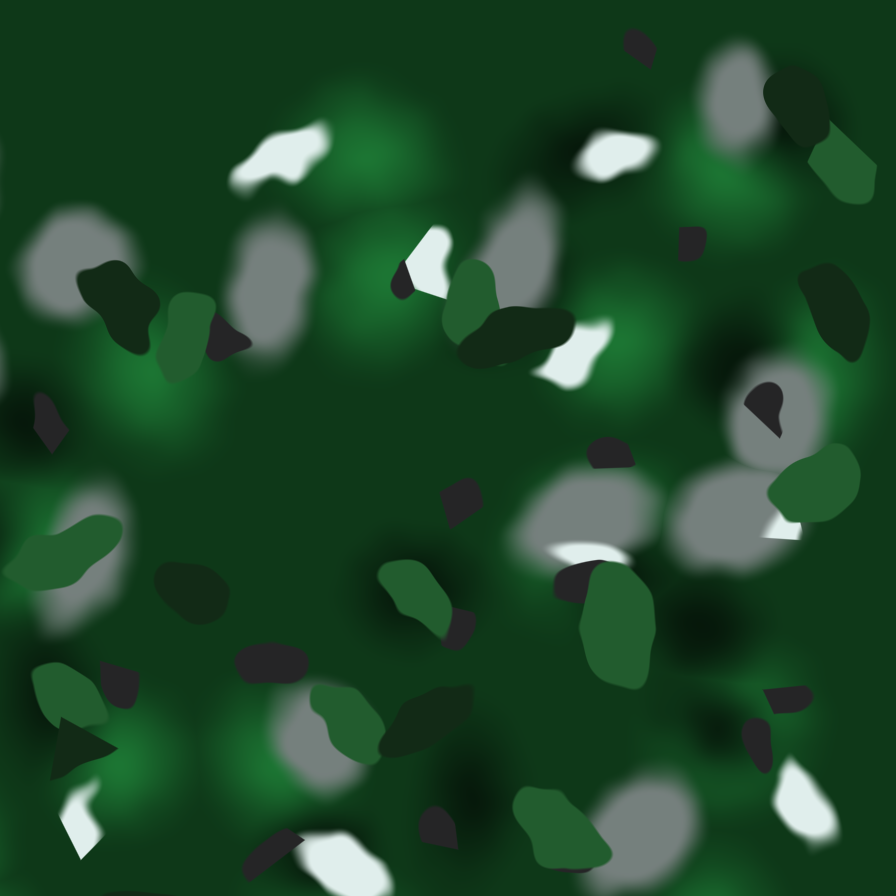
Write a three.js fragment shader that draws this pattern.

```glsl
// Camouflage-like scatter on deep green: blurred glows and shadows, soft grey
// stones, white pebbles and crisp leaf flakes, some sliced by straight cuts.
// Each layer is a jittered grid of bent, noise-warped ellipses.
varying vec2 vUv;

float hash(vec2 p) {
  vec3 q = fract(vec3(p.xyx) * 0.1031);
  q += dot(q, q.yzx + 33.33);
  return fract((q.x + q.y) * q.z);
}

vec4 hash4(vec2 p) {
  return vec4(hash(p), hash(p + 17.3), hash(p + 41.7), hash(p + 73.1));
}

float noise(vec2 p) {
  vec2 i = floor(p), f = fract(p);
  f = f * f * (3.0 - 2.0 * f);
  return mix(mix(hash(i), hash(i + vec2(1.0, 0.0)), f.x),
             mix(hash(i + vec2(0.0, 1.0)), hash(i + 1.0), f.x), f.y);
}

vec2 direction(float angle) {
  return vec2(cos(angle), sin(angle));
}

// Areas left bare: upper left, right margin and a gap near the middle
bool isBare(vec2 c) {
  return (c.x < 0.68 && c.y > 0.83) || c.x > 0.96 || distance(c, vec2(0.4, 0.47)) < 0.09;
}

// Coverage of one layer; wobble and blur are in canvas units
float scatter(vec2 p, float seed, float cells, float share, vec2 size,
              float blur, float wobble, float cutShare) {
  float cover = 0.0;
  vec2 home = floor(p * cells);
  vec2 warp = vec2(noise(p * 30.0 + seed), noise(p * 30.0 + seed + 57.0)) - 0.5;
  for (int j = -1; j <= 1; j++) {
    for (int i = -1; i <= 1; i++) {
      vec2 id = home + vec2(float(i), float(j));
      vec4 place = hash4(id + 100.0 + seed * 7.0);
      vec4 form = hash4(id + 300.0 + seed * 11.0);
      vec2 center = (id + 0.5 + 0.8 * (place.xy - 0.5)) / cells;
      if (place.z > share || isBare(center)) continue;

      // Turned and bent ellipse
      vec2 axis = direction(place.w * 6.2832);
      vec2 radius = size * (0.8 + 0.4 * form.xy);
      vec2 offset = p - center;
      vec2 q = vec2(dot(offset, axis), dot(offset, vec2(-axis.y, axis.x)));
      q += warp * wobble;
      q.y += (form.z - 0.5) * wobble * 20.0 * q.x * q.x / radius.x;
      float d = (length(q / radius) - 1.0) * min(radius.x, radius.y);
      float shape = 1.0 - smoothstep(-blur, blur, d);

      // Two straight knife cuts
      if (form.w < cutShare) {
        float angle = form.x * 40.0;
        float near = dot(offset, direction(angle)) + radius.y * (form.y * 0.7 - 0.1);
        float far = dot(offset, direction(angle + 1.9)) + radius.y * (0.4 + form.z);
        shape *= smoothstep(-0.001, 0.001, min(near, far));
      }
      cover = max(cover, shape);
    }
  }
  return cover;
}

void main() {
  vec2 p = vUv;
  vec3 color = vec3(0.055, 0.22, 0.095);

  // Blurred glows and shadows
  color = mix(color, vec3(0.11, 0.46, 0.20),
              scatter(p, 1.0, 4.0, 0.9, vec2(0.062, 0.054), 0.055, 0.01, 0.0));
  color = mix(color, vec3(0.02, 0.08, 0.035),
              0.9 * scatter(p, 2.0, 4.0, 0.8, vec2(0.055, 0.045), 0.045, 0.01, 0.0));

  // Soft grey stones
  color = mix(color, vec3(0.46, 0.50, 0.49),
              scatter(p, 3.0, 4.0, 0.82, vec2(0.073, 0.048), 0.017, 0.012, 0.12));

  // White pebbles
  color = mix(color, vec3(0.88, 0.935, 0.925),
              scatter(p, 4.0, 4.0, 0.9, vec2(0.052, 0.024), 0.006, 0.025, 0.3));

  // Crisp flakes: charcoal, leaf green, dark green
  color = mix(color, vec3(0.145, 0.145, 0.15),
              scatter(p, 5.0, 5.0, 0.75, vec2(0.036, 0.021), 0.0013, 0.018, 0.5));
  color = mix(color, vec3(0.135, 0.36, 0.18),
              scatter(p, 6.0, 4.0, 0.75, vec2(0.058, 0.033), 0.0013, 0.018, 0.35));
  color = mix(color, vec3(0.07, 0.165, 0.085),
              scatter(p, 7.0, 4.0, 0.7, vec2(0.056, 0.031), 0.0013, 0.02, 0.25));

  gl_FragColor = vec4(color, 1.0);
}
```
